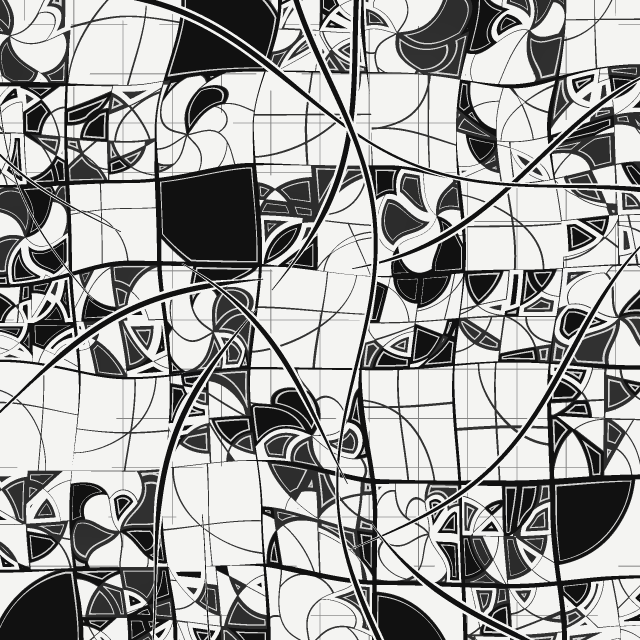
This pattern is drawn by a WebGL 2 fragment shader. Its source:

```glsl
#version 300 es
precision highp float;
uniform vec2 u_resolution;
out vec4 fragColor;

#define CELLS 6.5
#define WARP 0.055
#define THIN 0.0011
#define INSET 0.0055
#define GAP 0.007
#define STROKE 0.0042
#define SWEEPS 7
#define SECTORS 7.0
#define TAU 6.28319
#define PAPER vec3(0.955, 0.955, 0.95)
#define SLATE vec3(0.18)
#define INK vec3(0.065)

struct Piece { vec2 key; float edge; };

float hash(vec2 p) {
    return fract(sin(dot(p, vec2(127.1, 311.7))) * 43758.5);
}

vec2 hash2(vec2 p) { return vec2(hash(p), hash(p + 17.3)); }

float noise(vec2 p) {
    vec2 i = floor(p), f = fract(p);
    f = f * f * (3.0 - 2.0 * f);
    return mix(mix(hash(i), hash(i + vec2(1, 0)), f.x),
               mix(hash(i + vec2(0, 1)), hash(i + 1.0), f.x), f.y);
}

float boxRim(vec2 q) { return 0.5 - max(abs(q.x), abs(q.y)); }

// Arc swung around a random corner of the unit cell
float cornerArc(vec2 q, vec2 cell) {
    vec2 corner = step(0.5, hash2(cell + 5.1)) - 0.5;
    return length(q - corner * 1.1) - mix(0.6, 1.05, hash(cell + 8.7));
}

// Bent wedges radiating from an off-centre hub, each closed by an arc
Piece fan(vec2 q, vec2 cell) {
    vec2 d = q - 0.4 * (hash2(cell) - 0.5);
    float r = length(d);
    float turn = (atan(d.y, d.x) / TAU + 0.5) * SECTORS
               + 0.4 * sin(5.0 * r + TAU * hash(cell + 3.0));
    float sector = mod(floor(turn), SECTORS), f = fract(turn);
    float side = min(f, 1.0 - f) * TAU / SECTORS * r;
    float arc = r - mix(0.3, 0.6, hash(cell + sector * 1.7)) - 0.08 * sin(f * TAU * 0.5);
    float edge = min(min(side, abs(arc)), boxRim(q));
    return Piece(cell + vec2(sector * 0.37, step(0.0, arc) * 0.53) + 60.0, edge);
}

// Four small tiles, each cut by a bowed diagonal, a chord and an arc
Piece quarters(vec2 q, vec2 cell) {
    vec2 t = (q + 0.5) * 2.0;
    vec2 tile = cell * 2.0 + floor(t) + 120.0, s = fract(t) - 0.5;
    float slant = TAU * (0.125 + 0.25 * floor(4.0 * hash(tile)) + 0.1 * (hash(tile + 2.0) - 0.5));
    float chordAngle = TAU * hash(tile + 4.0);
    float bow = dot(s, vec2(cos(slant), sin(slant))) + 0.45 * dot(s, s) - 0.1;
    float chord = dot(s, vec2(cos(chordAngle), sin(chordAngle))) - 0.22;
    float arc = cornerArc(s, tile);
    float edge = min(min(abs(bow), abs(chord)), min(abs(arc), boxRim(s)));
    vec2 key = tile + vec2(step(0.0, bow) * 0.31, step(0.0, chord) * 0.57 + step(0.0, arc) * 0.23);
    return Piece(key, edge * 0.5);
}

// Long pen sweeps with pale flanks
vec3 drawSweeps(vec3 col, vec2 p) {
    for (int i = 0; i < SWEEPS; i++) {
        vec2 seed = vec2(float(i) * 3.1 + 1.0, 9.4);
        float angle = TAU * (float(i) / float(SWEEPS) + 0.08 * hash(seed));
        vec2 dir = vec2(cos(angle), sin(angle)), c = p - 0.5;
        float along = dot(c, dir), across = dot(c, vec2(-dir.y, dir.x));
        float bend = 0.05 * sin(along * 7.0 + TAU * hash(seed + 1.0));
        float d = abs(across - bend - 0.8 * (hash(seed + 2.0) - 0.5));
        float width = STROKE * clamp(2.6 * noise(vec2(along * 4.0, seed.x)) - 0.8, 0.0, 1.0);
        if (width > 0.0006 && d < width * 2.0) col = d < width ? INK : PAPER;
    }
    return col;
}

vec3 patchwork(vec2 p) {
    vec2 wobble = vec2(noise(p * 5.0), noise(p * 5.0 + 40.0)) - 0.5;
    vec2 g = (p + WARP * wobble) * CELLS + 0.3;
    vec2 cell = floor(g), q = fract(g) - 0.5;
    float kind = fract(dot(cell, vec2(0.7549, 0.5698)) + 0.3 * hash(cell + 31.0));
    float press = noise(p * 9.0 + 3.0), gap = 0.0, edge;
    vec3 col = PAPER;

    if (kind < 0.14) {            // large dark panel
        float arc = cornerArc(q, cell) - 0.25;
        edge = min(boxRim(q), abs(arc));
        if (arc < 0.0) col = INK;
    } else if (kind < 0.36) {     // open sheet
        vec2 cross = abs(q + 0.3 * (hash2(cell) - 0.5));
        edge = min(min(cross.x, cross.y), abs(cornerArc(q, cell)));
    } else {                      // cut pieces
        Piece piece;
        if (kind < 0.62) piece = fan(q, cell); else piece = quarters(q, cell);
        float tone = hash(piece.key);
        edge = piece.edge;
        col = tone < 0.47 ? PAPER : tone < 0.75 ? SLATE + 0.03 * (press - 0.5) : INK;
        gap = GAP * step(0.65, hash(piece.key + 7.0));
    }

    // Dark outlines on paper, pale inset lines on dark pieces
    float e = edge / CELLS;
    if (col.r > 0.5) {
        vec2 guide = abs(fract(p * CELLS * 2.0) - 0.5) / (CELLS * 2.0);
        if (min(guide.x, guide.y) < THIN * 0.6 && press > 0.5) col = mix(col, INK, 0.5);
        if (e < THIN * (0.4 + 1.2 * press)) col = mix(col, INK, 0.85);
    } else if (e < gap) {
        col = PAPER;
    } else if (abs(e - gap - INSET) < THIN * (0.2 + 1.3 * press)) {
        col = mix(col, PAPER, 0.85);
    }

    // Heavy seams that swell and fade
    float seam = STROKE * 0.8 * clamp(2.4 * noise(p * 6.0 + 7.0) - 0.7, 0.0, 1.0);
    if (boxRim(q) / CELLS < seam) col = INK;
    return drawSweeps(col, p);
}

void main() {
    // 3 x 3 samples per pixel smooth every edge
    vec3 sum = vec3(0.0);
    for (int i = 0; i < 9; i++) {
        vec2 offset = (vec2(i % 3, i / 3) - 1.0) / 3.0;
        sum += patchwork((gl_FragCoord.xy + offset) / u_resolution.y);
    }
    fragColor = vec4(sum / 9.0, 1.0);
}
```
